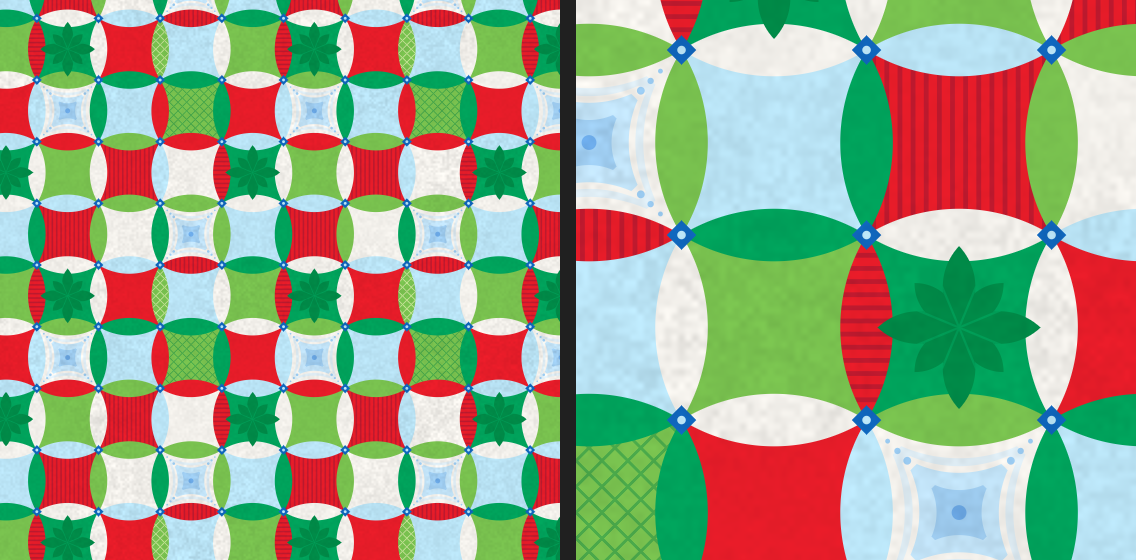
Left, the full canvas; right, a detail of the centre.
Reproduce this pattern procedurally as a WebGL 1 fragment shader.

```glsl
precision highp float;
uniform vec2 u_resolution;

#define CELLS 9.08
#define FIRST_NODE vec2(0.597, 0.297)
#define LENS_BULGE 0.142
#define STRIPE_PITCH 0.071
#define STRIPE_WIDTH 0.026
#define LATTICE_PITCH 0.14
#define LATTICE_WIDTH 0.016
#define NODE_SIZE 0.08
#define LONG_PETAL 0.44
#define SHORT_PETAL 0.34
#define WEAR 0.17
#define PIXEL (CELLS / u_resolution.y)

const vec3 WHITE = vec3(0.955, 0.945, 0.925);
const vec3 ICE = vec3(0.73, 0.895, 0.965);
const vec3 LIME = vec3(0.475, 0.76, 0.31);
const vec3 GREEN = vec3(0.0, 0.64, 0.36);
const vec3 LEAF = vec3(0.0, 0.54, 0.28);
const vec3 RED = vec3(0.905, 0.11, 0.16);
const vec3 WINE = vec3(0.74, 0.10, 0.18);
const vec3 BLUE = vec3(0.06, 0.40, 0.74);

float hash(vec2 p) {
  vec3 q = fract(p.xyx * vec3(0.1031, 0.1030, 0.0973));
  q += dot(q, q.yzx + 33.33);
  return fract((q.x + q.y) * q.z);
}

float noise(vec2 p) {
  vec2 i = floor(p), f = fract(p);
  f = f * f * (3.0 - 2.0 * f);
  return mix(mix(hash(i), hash(i + vec2(1, 0)), f.x),
             mix(hash(i + vec2(0, 1)), hash(i + vec2(1, 1)), f.x), f.y);
}

float cover(float d) { return clamp(0.5 - d / PIXEL, 0.0, 1.0); }

// Entry of a 4 by 4 layout, wrapped in both directions
float pick(mat4 layout, vec2 id) {
  vec4 n = vec4(0, 1, 2, 3);
  vec2 k = mod(id, 4.0);
  vec4 column = 1.0 - step(0.5, abs(n - k.x));
  vec4 row = 1.0 - step(0.5, abs(n - k.y));
  return dot(layout * row, column);
}

// Pointed lens along y
float lens(vec2 p, float halfLength, float bulge) {
  float r = (halfLength * halfLength + bulge * bulge) / (2.0 * bulge);
  return length(vec2(abs(p.x) + r - bulge, p.y)) - r;
}

// Square with hollow sides and rounded corners
float hollowSquare(vec2 p, float size) {
  vec2 q = abs(p) / size;
  float sides = -min(lens(q - vec2(0.5, 0), 0.5, LENS_BULGE),
                     lens(q.yx - vec2(0.5, 0), 0.5, LENS_BULGE));
  return max(sides, length(q) - 0.58) * size;
}

float lines(float x, float pitch, float width) {
  return cover(abs(fract(x / pitch) - 0.5) * pitch - 0.5 * width);
}

// Fabrics: 0 white, 1 ice, 2 lime, 3 green, 4 red, 5 striped,
// 6 lattice, 7 flower ground, 8 snowflake ground, 9 pale lattice
vec3 fabric(float kind, vec2 p) {
  if (kind < 0.5) return WHITE;
  if (kind < 1.5) return ICE;
  if (kind < 2.5) return LIME;
  if (kind < 3.5) return GREEN;
  if (kind < 4.5) return RED;
  if (kind < 5.5) return mix(RED, WINE, lines(p.x, STRIPE_PITCH, STRIPE_WIDTH));
  if (kind > 6.5 && kind < 7.5) return GREEN;
  if (kind > 7.5 && kind < 8.5) return WHITE;
  float net = max(lines(p.x + p.y, LATTICE_PITCH, LATTICE_WIDTH * 1.4),
                  lines(p.x - p.y, LATTICE_PITCH, LATTICE_WIDTH * 1.4));
  return mix(LIME, kind < 6.5 ? vec3(0.29, 0.66, 0.29) : vec3(0.74, 0.87, 0.56), net);
}

vec3 snowflake(vec3 color, vec2 p) {
  color = mix(color, vec3(0.87, 0.925, 0.955), cover(hollowSquare(p, 0.82)));
  color = mix(color, WHITE, cover(hollowSquare(p, 0.70)));
  color = mix(color, vec3(0.76, 0.89, 0.97), cover(hollowSquare(p, 0.60)));
  color = mix(color, vec3(0.62, 0.80, 0.94), cover(hollowSquare(p, 0.34)));
  color = mix(color, vec3(0.42, 0.66, 0.90), cover(length(p) - 0.04));
  for (int i = 0; i < 3; i++) {
    float n = float(i);
    float dot_ = length(abs(p) - 0.28 - 0.053 * n) - 0.021 + 0.004 * n;
    color = mix(color, vec3(0.60, 0.79, 0.94), cover(dot_));
  }
  return color;
}

vec3 flower(vec3 color, vec2 p) {
  vec2 q = abs(p);
  q = vec2(min(q.x, q.y), max(q.x, q.y));
  vec2 diagonal = vec2(q.y - q.x, q.x + q.y) * 0.7071;
  float petals = min(lens(q - vec2(0, 0.5 * LONG_PETAL), 0.5 * LONG_PETAL, 0.088),
                     lens(diagonal - vec2(0, 0.5 * SHORT_PETAL), 0.5 * SHORT_PETAL, 0.072));
  color = mix(color, LEAF, cover(petals));
  float seam = abs(dot(q, vec2(0.924, -0.383)));
  return mix(color, GREEN, 0.7 * cover(max(seam - 0.006, length(p) - 0.24)));
}

void main() {
  vec2 uv = gl_FragCoord.xy / u_resolution.y;
  vec2 p = vec2(uv.x, 1.0 - uv.y) * CELLS - FIRST_NODE;
  vec2 cell = floor(p), node = floor(p + 0.5);
  vec2 f = p - cell - 0.5, g = p - node;

  // Layouts, one line per row of the repeat
  mat4 patches = mat4(7, 4, 1, 2,  8, 1, 6, 4,  2, 5, 0, 7,  5, 0, 8, 1);
  mat4 uprights = mat4(5, 0, 9, 0,  1, 3, 4, 3,  0, 0, 1, 5,  3, 2, 3, 2);
  mat4 levels = mat4(0, 1, 5, 3,  2, 3, 3, 0,  4, 2, 4, 1,  1, 2, 2, 0);

  // Patches, then the lenses over their seams
  float kind = pick(patches, cell);
  vec3 color = fabric(kind, f);
  if (kind > 7.5) color = snowflake(color, f);
  vec3 upright = fabric(pick(uprights, vec2(node.x, cell.y)), vec2(f.y, g.x));
  vec3 level = fabric(pick(levels, vec2(cell.x, node.y)), vec2(f.x, g.y));
  color = mix(color, upright, cover(lens(vec2(g.x, f.y), 0.5, LENS_BULGE)));
  color = mix(color, level, cover(lens(vec2(g.y, f.x), 0.5, LENS_BULGE)));
  if (kind > 6.5 && kind < 7.5) color = flower(color, f);

  // Diamond studs
  color = mix(color, BLUE, cover((abs(g.x) + abs(g.y) - NODE_SIZE) * 0.7071));
  color = mix(color, ICE, cover(length(g) - 0.023));

  // Paper grain, stronger in broad patches and on pale cloth
  float patchy = 0.45 + 0.9 * noise(p * 0.9 + 20.0);
  float grain = 0.5 * noise(p * 27.0 + 50.0) + 0.3 * noise(p * 12.0 + 90.0) + 0.2 * noise(p * 4.0 + 30.0);
  color *= 1.0 - WEAR * patchy * (grain - 0.42) * mix(0.45, 1.0, color.b);
  gl_FragColor = vec4(color, 1.0);
}
```
